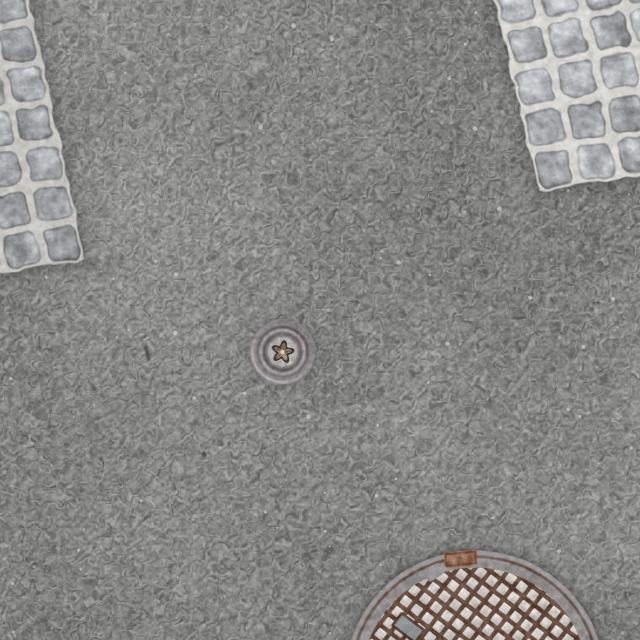
Reproduce this texture procedurally as a Shadertoy shader.

```glsl
float hash(vec2 p) {
    return fract(sin(dot(p, vec2(127.1, 311.7))) * 43758.545);
}

float noise(vec2 p) {
    vec2 i = floor(p), f = fract(p);
    f = f * f * (3.0 - 2.0 * f);
    return mix(mix(hash(i), hash(i + vec2(1, 0)), f.x),
               mix(hash(i + vec2(0, 1)), hash(i + vec2(1, 1)), f.x), f.y);
}

float fbm(vec2 p) {
    float sum = 0.0, amp = 0.5;
    for (int i = 0; i < 4; i++) {
        sum += amp * noise(p);
        p = mat2(1.6, 1.2, -1.2, 1.6) * p + 7.3;
        amp *= 0.5;
    }
    return sum;
}

vec2 rotate(vec2 p, float a) {
    float c = cos(a), s = sin(a);
    return vec2(c * p.x + s * p.y, c * p.y - s * p.x);
}

float boxDist(vec2 p, vec2 halfSize, float corner) {
    vec2 d = abs(p) - halfSize + corner;
    return length(max(d, 0.0)) + min(max(d.x, d.y), 0.0) - corner;
}

float fill(float d, float soft) {
    return smoothstep(soft, -soft, d);
}

float band(float r, float radius, float width) {
    return smoothstep(width, 0.0, abs(r - radius));
}

// Light grains in a random share of grid cells
float specks(vec2 p, float count, float share, float soft) {
    vec2 id = floor(p * count);
    vec2 centre = 0.2 + 0.6 * vec2(hash(id + 3.1), hash(id + 8.7));
    float radius = mix(0.0012, 0.0036, hash(id + 5.4));
    float d = length(fract(p * count) - centre) / count - radius;
    return step(hash(id), share) * fill(d, soft);
}

vec3 asphalt(vec2 p, float soft) {
    vec2 warp = vec2(noise(p * 95.0), noise(p * 95.0 + 41.0));
    vec2 q = p * 125.0 + 2.2 * warp;
    float ridge = 1.0 - abs(2.0 * noise(q) - 1.0);
    float relief = noise(q * 1.3) - noise(q * 1.3 + vec2(-0.5, 0.6));
    float tone = 0.505 + 0.10 * (ridge - 0.55) + 0.13 * relief;
    tone += 0.12 * (noise(p * 260.0) - 0.5) + 0.10 * (fbm(p * 6.0) - 0.47);
    tone += 0.035 * exp(-12.0 * dot(p - vec2(0.2, 0.8), p - vec2(0.2, 0.8)));
    vec3 col = tone * vec3(1.0, 1.005, 0.99);
    col = mix(col, vec3(0.84, 0.83, 0.79), 0.7 * specks(p, 38.0, 0.05, soft));
    return mix(col, vec3(0.72), 0.5 * specks(p + 0.37, 75.0, 0.08, soft));
}

// q holds the distances inward from the side and the bottom edge
vec3 paving(vec3 ground, vec2 q, float pitch, float tone, float soft) {
    vec2 wobble = vec2(noise(q * 65.0), noise(q * 65.0 + 19.0)) - 0.5;
    vec2 s = q + 0.006 * wobble;
    float edge = min(s.x, s.y);
    ground *= 1.0 - 0.24 * exp(-max(-edge, 0.0) * 75.0);
    vec2 id = floor(s / pitch);
    vec2 shift = 0.004 * (vec2(hash(id + 2.0), hash(id + 6.0)) - 0.5);
    vec2 local = (fract(s / pitch) - 0.5) * pitch + shift;
    float d = boxDist(local, vec2(0.5 * pitch - 0.0055), 0.011);
    float grain = fbm(q * 110.0) - 0.47;
    vec3 mortar = (tone + 0.15 + 0.18 * grain) * vec3(1.0, 0.99, 0.965);
    float facet = fbm(q * 42.0 + id * 9.0) - 0.47;
    float light = dot(local, vec2(-0.5, 0.8)) * 1.2;
    float value = tone + 0.13 * (hash(id + tone) - 0.5) + 0.45 * facet + 0.3 * grain + light;
    vec3 stone = value * vec3(0.985, 1.0, 1.015);
    stone *= 1.0 - 0.22 * smoothstep(-0.006, 0.0, d);
    vec3 col = mix(mortar, stone, fill(d, soft + 0.001));
    return mix(ground, col, fill(-edge, soft + 0.001));
}

vec3 valveCap(vec3 ground, vec2 p, float soft) {
    float r = length(p), a = atan(p.y, p.x);
    float grain = fbm(p * 180.0) - 0.47;
    float sheen = dot(p / max(r, 0.001), vec2(-0.5, -0.85));
    vec3 col = vec3(0.53, 0.515, 0.52) + 0.2 * grain;
    col += 0.13 * band(r, 0.047, 0.004) * (0.5 + 0.8 * sheen);
    col -= vec3(0.15, 0.16, 0.16) * band(r, 0.039, 0.004) * (0.7 - 0.3 * sheen);
    col += 0.10 * band(r, 0.034, 0.004);
    col -= vec3(0.16, 0.18, 0.18) * band(r, 0.0285, 0.005) * (0.8 + 0.2 * sheen);
    col = mix(col, vec3(0.68, 0.67, 0.67) + 0.25 * grain, fill(r - 0.023, soft));
    // Star recess with a rusty floor and a bright pin
    float star = r - 0.0145 - 0.004 * cos(5.0 * a - 0.7);
    col = mix(col, vec3(0.24, 0.21, 0.19), fill(star, soft));
    col = mix(col, vec3(0.53, 0.45, 0.38) + 0.5 * grain, fill(star + 0.004, soft));
    col = mix(col, vec3(0.86, 0.81, 0.73), fill(r - 0.0035, soft));
    ground *= 1.0 - 0.18 * exp(-max(r - 0.05, 0.0) * 130.0);
    return mix(ground, col, fill(r - 0.0505 - 0.002 * noise(p * 100.0), soft));
}

vec3 manhole(vec3 ground, vec2 p, float soft) {
    float r = length(p);
    float grain = fbm(p * 120.0) - 0.47;
    vec3 rust = vec3(0.46, 0.34, 0.28) + 0.35 * grain;
    vec3 col = vec3(0.57, 0.555, 0.555) + 0.25 * grain;
    col = mix(col, rust * 0.8, 0.8 * band(r, 0.194, 0.004));
    col = mix(col, vec3(0.66, 0.645, 0.64), 0.5 * band(r, 0.200, 0.004));
    // Raised studs over a dark rusty plate
    float pitch = 0.0215;
    vec2 stud = (fract(rotate(p, -0.66) / pitch) - 0.5) * pitch;
    float d = boxDist(stud, vec2(0.0074), 0.002);
    vec3 top = vec3(0.80, 0.785, 0.77) + 0.3 * grain + 7.0 * (stud.y - stud.x);
    vec3 plate = mix(rust * 0.85, top, fill(d, soft));
    col = mix(col, plate, fill(r - 0.177, soft));
    // Hinge tab, side lug and lifting slot
    float lug = boxDist(rotate(p - vec2(-0.064, 0.170), 0.55), vec2(0.014, 0.010), 0.003);
    col = mix(col, vec3(0.58, 0.575, 0.58) + 0.2 * grain, fill(lug, soft));
    float slot = boxDist(rotate(p - vec2(-0.104, 0.083), -0.65), vec2(0.024, 0.014), 0.003);
    col = mix(col, rust * 0.75, fill(slot, soft));
    col = mix(col, vec3(0.55, 0.57, 0.58) + 0.15 * grain, fill(slot + 0.004, soft));
    ground *= 1.0 - 0.28 * exp(-max(r - 0.204, 0.0) * 130.0);
    col = mix(ground, col, fill(r - 0.204, soft));
    float tab = boxDist(rotate(p - vec2(-0.022, 0.191), 0.1), vec2(0.026, 0.012), 0.002);
    vec3 tabColor = rust * 1.25 - 0.12 * band(tab, -0.003, 0.003);
    return mix(col, tabColor, fill(tab, soft));
}

void mainImage(out vec4 fragColor, in vec2 fragCoord) {
    vec2 p = fragCoord / iResolution.xy;
    float soft = 0.8 / iResolution.y;
    vec3 col = asphalt(p, soft);
    // Dark flecks on the open ground
    float fleck = boxDist(rotate(p - vec2(0.230, 0.448), 0.25), vec2(0.003, 0.012), 0.003);
    fleck = min(fleck, length(p - vec2(0.319, 0.290)) - 0.004);
    col = mix(col, vec3(0.27), 0.8 * fill(fleck, soft + 0.001));
    vec2 left = p - vec2(0.134, 0.594);
    vec2 right = p - vec2(0.841, 0.7005);
    left = vec2(dot(left, vec2(-0.977, -0.214)), dot(left, vec2(-0.155, 0.988)));
    right = vec2(dot(right, vec2(0.975, 0.221)), dot(right, vec2(-0.161, 0.987)));
    col = paving(col, left, 0.0635, 0.63, soft);
    col = paving(col, right, 0.0655, 0.69, soft);
    col = valveCap(col, p - vec2(0.4415, 0.450), soft);
    col = manhole(col, p - vec2(0.742, -0.064), soft);
    fragColor = vec4(clamp(col, 0.0, 1.0), 1.0);
}
```
